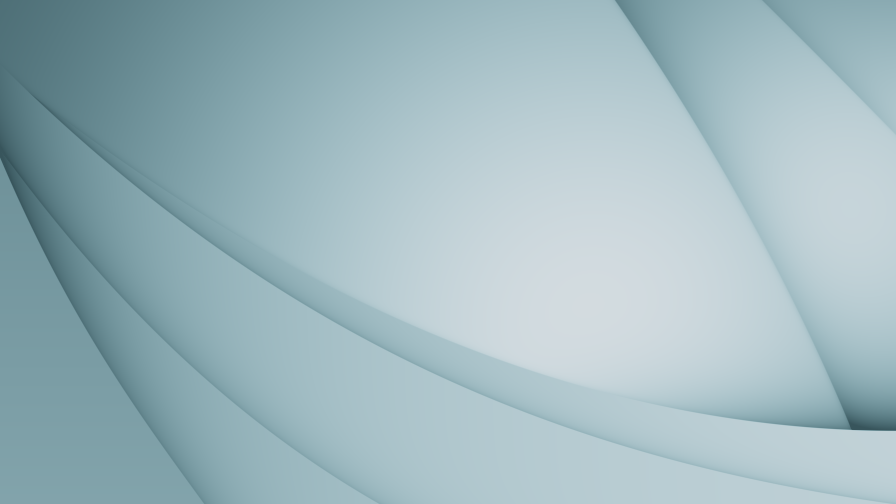
Give the GLSL for this background, as a Shadertoy shader.

```glsl
// Pale teal backdrop of overlapping curved sheets with soft shadows along their edges.

// Signed distance to the cubic y = k.x + k.y x + k.z x^2 + k.w x^3
float curveDistance(vec2 q, vec4 k) {
    float height = k.x + q.x * (k.y + q.x * (k.z + q.x * k.w));
    float slope = k.y + q.x * (2.0 * k.z + 3.0 * k.w * q.x);
    return (q.y - height) / sqrt(1.0 + slope * slope);
}

// Soft shadow that fades with distance from an edge
float shadow(float d, float width) {
    return exp(-abs(d) / width);
}

// Lay a sheet over the tone where d is positive
float cover(float below, float sheet, float d) {
    float soft = 0.8 / iResolution.y;
    return mix(below, sheet, smoothstep(-soft, soft, d));
}

// Tone to tinted teal, from deep slate to pale mist
vec3 tealRamp(float tone) {
    float u = (tone - 0.31) / 0.48;
    float bend = u * (1.0 - u);
    return vec3(tone, mix(0.44, 0.84, u) + 0.14 * bend, mix(0.47, 0.86, u) + 0.16 * bend);
}

void mainImage(out vec4 fragColor, in vec2 fragCoord) {
    // Height is one unit, y runs downward
    vec2 q = vec2(fragCoord.x, iResolution.y - fragCoord.y) / iResolution.y;

    // Sweeping edges, from the upper ribbon to the lower left corner
    float upper = curveDistance(q, vec4(0.138, 0.805, -0.226, 0.0));
    float middle = curveDistance(q, vec4(0.127, 0.996, -0.370, 0.0485));
    float lower = curveDistance(q, vec4(0.296, 1.372, -0.679, 0.131));
    float corner = curveDistance(q, vec4(0.312, 2.358, -2.457, 2.04));
    // Steep edges on the right
    float panel = curveDistance(q.yx, vec4(1.22, 0.69, -0.163, 0.0));
    float farPanel = curveDistance(q.yx, vec4(1.512, 1.01, -0.06, 0.0));

    // Main sheet: a broad glow, shaded toward its lower right tip
    float tone = 0.83 - 0.54 * smoothstep(0.0, 1.5, length(q - vec2(1.18, 0.64)));
    tone -= 0.28 * smoothstep(1.0, 1.7, q.x) * shadow(upper, 0.06);
    tone -= 0.05 * shadow(upper, 0.006) + 0.07 * shadow(panel, 0.005);

    // Right panels
    float panelTone = 0.78 - 0.4 * smoothstep(0.0, 0.9, length(q - vec2(1.68, 0.42)));
    panelTone -= 0.10 * shadow(panel, 0.04) + 0.35 * shadow(upper, 0.065);
    panelTone -= 0.04 * shadow(farPanel, 0.004);
    tone = cover(tone, panelTone, panel);
    float farTone = 0.54 + 0.75 * q.y - 0.09 * shadow(farPanel, 0.03);
    tone = cover(tone, farTone, farPanel);

    // Ribbons, each brighter to the right and shaded by the next one
    float ribbon = 0.79 - 0.47 * exp(-1.5 * q.x);
    ribbon -= 0.09 * shadow(middle, 0.025) + 0.05 * shadow(middle, 0.004);
    tone = cover(tone, ribbon, upper);
    ribbon = 0.75 - 0.43 * exp(-2.2 * q.x);
    ribbon -= 0.10 * shadow(lower, 0.04) + 0.04 * shadow(lower, 0.004);
    tone = cover(tone, ribbon, middle);
    ribbon = 0.70 - 0.36 * exp(-2.4 * q.x);
    ribbon -= 0.13 * shadow(corner, 0.05) + 0.03 * shadow(corner, 0.004);
    tone = cover(tone, ribbon, lower);
    tone = cover(tone, 0.40 + 0.11 * q.y, corner);

    fragColor = vec4(clamp(tealRamp(max(tone, 0.22)), 0.0, 1.0), 1.0);
}
```
